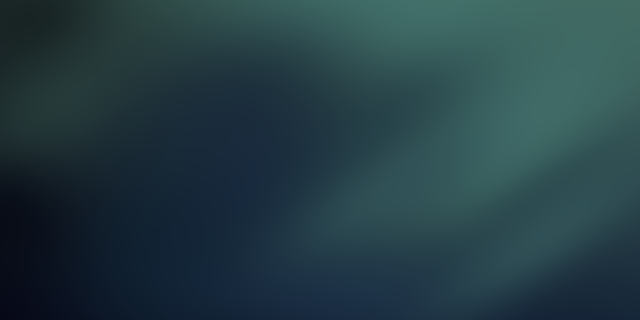
This background is drawn by a WebGL 2 fragment shader. Its source:

```glsl
#version 300 es
precision highp float;

uniform vec2 u_resolution;
out vec4 fragColor;

// Bilinear blend between the four corner colours
vec3 cornerGradient(vec2 uv, vec3 bottomLeft, vec3 bottomRight, vec3 topLeft, vec3 topRight) {
    return mix(mix(bottomLeft, bottomRight, uv.x), mix(topLeft, topRight, uv.x), uv.y);
}

// Gaussian falloff inside a tilted ellipse
float softEllipse(vec2 p, vec2 center, vec2 radius, float tilt) {
    vec2 d = p - center;
    float c = cos(tilt), s = sin(tilt);
    vec2 q = vec2(c * d.x + s * d.y, c * d.y - s * d.x) / radius;
    return exp(-dot(q, q));
}

// Blends a tint over the base through a soft ellipse
vec3 glow(vec3 base, vec2 p, vec2 center, vec2 radius, float tilt, vec3 tint, float strength) {
    return mix(base, tint, strength * softEllipse(p, center, radius, tilt));
}

void main() {
    vec2 uv = gl_FragCoord.xy / u_resolution;
    vec2 p = uv * vec2(2.0, 1.0);

    vec3 teal = vec3(0.27, 0.46, 0.43);
    vec3 seaGreen = vec3(0.255, 0.43, 0.41);
    vec3 mist = vec3(0.195, 0.33, 0.35);
    vec3 moss = vec3(0.16, 0.25, 0.24);
    vec3 slate = vec3(0.10, 0.17, 0.225);
    vec3 deepTeal = vec3(0.13, 0.24, 0.28);
    vec3 navy = vec3(0.09, 0.16, 0.26);
    vec3 ocean = vec3(0.055, 0.13, 0.19);
    vec3 midnight = vec3(0.02, 0.035, 0.08);
    vec3 charcoal = vec3(0.08, 0.12, 0.12);

    vec3 color = cornerGradient(uv, vec3(0.02, 0.02, 0.08), vec3(0.085, 0.15, 0.22),
                                vec3(0.10, 0.14, 0.14), vec3(0.26, 0.39, 0.35));

    // Cool depths on the lower left
    color = glow(color, p, vec2(0.55, 0.20), vec2(0.35, 0.35), 0.0, ocean, 0.9);
    color = glow(color, p, vec2(1.10, 0.08), vec2(0.50, 0.18), 0.0, navy, 0.9);

    // Broad light along the top and right
    color = glow(color, p, vec2(1.15, 1.05), vec2(0.75, 0.32), 0.0, teal, 0.95);
    color = glow(color, p, vec2(1.38, 0.97), vec2(0.30, 0.20), 0.0, teal, 0.6);
    color = glow(color, p, vec2(1.64, 0.62), vec2(0.55, 0.25), 0.65, seaGreen, 1.0);
    color = glow(color, p, vec2(0.20, 0.68), vec2(0.45, 0.20), 0.6, moss, 0.85);

    // Shadows between the bands of light
    color = glow(color, p, vec2(0.70, 0.65), vec2(0.40, 0.23), 0.5, slate, 0.8);
    color = glow(color, p, vec2(0.83, 0.43), vec2(0.30, 0.25), 0.5, navy, 0.6);
    color = glow(color, p, vec2(1.22, 0.63), vec2(0.35, 0.14), 0.6, deepTeal, 0.55);
    color = glow(color, p, vec2(1.70, 0.40), vec2(0.30, 0.08), 0.6, deepTeal, 0.4);

    // Diagonal streaks on the lower right
    color = glow(color, p, vec2(1.22, 0.40), vec2(0.38, 0.13), 0.5, mist, 0.8);
    color = glow(color, p, vec2(1.72, 0.27), vec2(0.42, 0.11), 0.6, mist, 0.85);

    // Dark left edge and upper corner
    color = glow(color, p, vec2(0.0, 0.33), vec2(0.20, 0.18), 0.0, midnight, 0.8);
    color = glow(color, p, vec2(0.12, 0.95), vec2(0.20, 0.14), 0.4, charcoal, 0.7);

    fragColor = vec4(color, 1.0);
}
```
